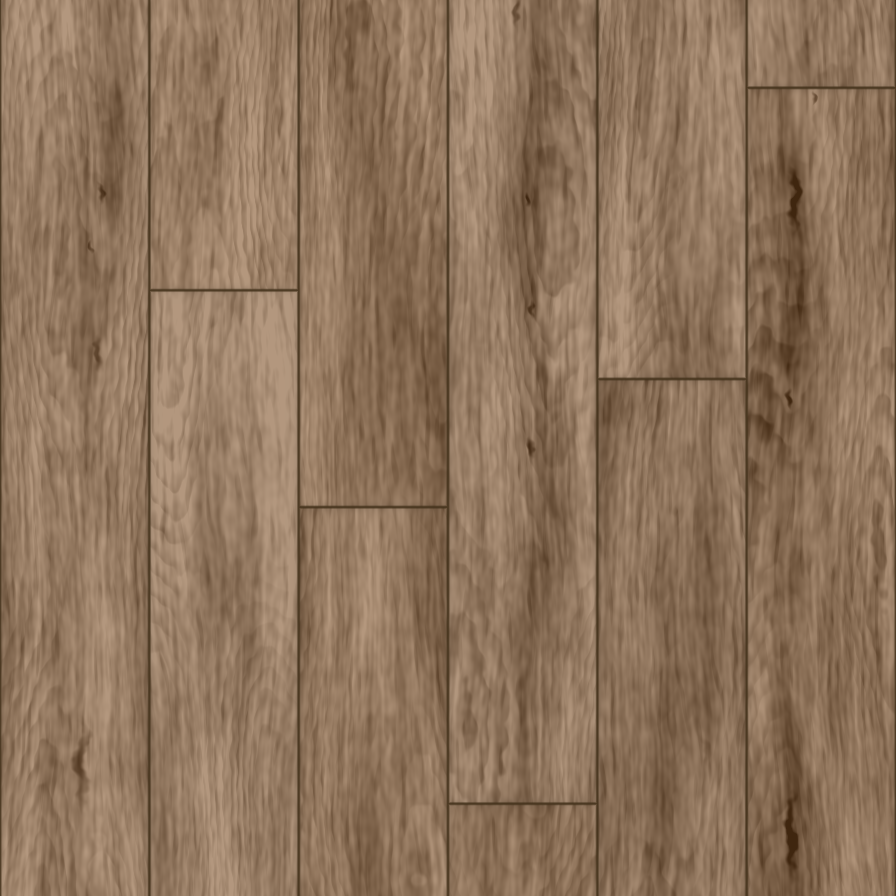
Give the GLSL for this texture, as a three.js fragment shader.

```glsl
// Brown wood plank floor: six columns of long staggered boards with dark grooves.
#define COLUMNS 6.0
#define GROOVE_HALF 0.0014
#define GROOVE_SOFT 0.0013
#define RINGS 10.0
#define RING_DEPTH 0.26
#define STREAK_DEPTH 0.24
#define FIBRE_DEPTH 0.30
#define MOTTLE_DEPTH 0.38
#define BASE_TONE 0.785
#define DARK_WOOD vec3(0.33, 0.23, 0.14)
#define LIGHT_WOOD vec3(0.67, 0.56, 0.46)
#define GROOVE_COLOR vec3(0.27, 0.20, 0.11)

varying vec2 vUv;

vec2 hash2(vec2 p) {
  p = vec2(dot(p, vec2(127.1, 311.7)), dot(p, vec2(269.5, 183.3)));
  return fract(sin(p) * 43758.5);
}

// Gradient noise, roughly -0.7 to 0.7
float corner(vec2 cell, vec2 f, vec2 o) {
  float a = 6.2832 * hash2(cell + o).x;
  return dot(vec2(cos(a), sin(a)), f - o);
}

float gnoise(vec2 p) {
  vec2 i = floor(p), f = p - i;
  vec2 w = f * f * f * (f * (f * 6.0 - 15.0) + 10.0);
  float low = mix(corner(i, f, vec2(0.0)), corner(i, f, vec2(1.0, 0.0)), w.x);
  float high = mix(corner(i, f, vec2(0.0, 1.0)), corner(i, f, vec2(1.0)), w.x);
  return mix(low, high, w.y);
}

// Joint height, tone above it, tone below it, heartwood strength
vec4 columnTraits(float c) {
  if (c < 0.5) return vec4(-1.0, 0.04, 0.04, 0.24);
  if (c < 1.5) return vec4(0.676, 0.07, 0.09, 0.06);
  if (c < 2.5) return vec4(0.434, -0.11, -0.07, 0.03);
  if (c < 3.5) return vec4(0.103, 0.02, 0.05, 0.26);
  if (c < 4.5) return vec4(0.577, 0.0, -0.09, 0.16);
  return vec4(0.902, 0.03, -0.08, 0.36);
}

// Growth rings: stretched contours that close into cathedral arches
float growthRings(vec2 p, vec2 seed) {
  float field = p.x * 3.5 + 1.3 * gnoise(p * vec2(8.0, 1.8) + seed);
  field += 0.06 * gnoise(p * vec2(34.0, 7.0) + seed);
  field += 0.035 * gnoise(p * vec2(80.0, 55.0) + seed);
  float phase = fract(field * RINGS);
  float ring = smoothstep(0.0, 0.6, phase) - smoothstep(0.82, 1.0, phase);
  float strength = 0.55 + 1.3 * gnoise(p * vec2(11.0, 2.5) + seed.yx);
  return (ring - 0.6) * clamp(strength, 0.08, 1.2);
}

// Narrow ragged splits scattered along the heartwood
float splits(vec2 local, float centre, vec2 seed) {
  float mark = 0.0;
  for (int i = 0; i < 4; i++) {
    vec2 h = hash2(seed + float(i) * 3.7);
    float size = hash2(h * 91.0).x;
    vec2 d = local - vec2(centre + (h.x - 0.5) * 0.4, h.y);
    d.x += 0.08 * gnoise(vec2(local.y * 30.0, h.x * 50.0));
    d.x += 0.03 * gnoise(vec2(local.y * 110.0, local.x * 14.0));
    d /= vec2(0.014 + 0.026 * size, 0.007 + 0.045 * size * size);
    mark = max(mark, 1.0 - smoothstep(0.3, 1.3, length(d)));
  }
  return mark;
}

void main() {
  // Board layout
  float column = floor(vUv.x * COLUMNS);
  float across = fract(vUv.x * COLUMNS);
  vec4 traits = columnTraits(column);
  float above = step(traits.x, vUv.y);
  vec2 seed = hash2(vec2(column + 1.0, above + 4.0)) * 60.0;
  float tone = BASE_TONE + mix(traits.z, traits.y, above);

  // Grain bends gently along each board
  vec2 p = vec2(across / COLUMNS, vUv.y);
  vec2 g = p;
  g.x += 0.026 * gnoise(p * vec2(7.0, 2.4) + seed);
  g.x += 0.003 * gnoise(p * vec2(24.0, 13.0) + seed);

  // Mottling, rings, streaks and fibres
  float mottle = gnoise(g * vec2(15.0, 2.6) + seed);
  float streak = gnoise(g * vec2(48.0, 3.2) + seed)
               + 0.6 * gnoise(g * vec2(95.0, 7.0) + seed.yx);
  float fibre = gnoise(g * vec2(190.0, 13.0) + seed)
              + 0.6 * gnoise(g * vec2(210.0, 60.0) + seed.yx);
  tone += MOTTLE_DEPTH * mottle + STREAK_DEPTH * streak;
  tone += RING_DEPTH * growthRings(p, seed) + FIBRE_DEPTH * fibre;

  // Sparse thin dark pores
  float pore = smoothstep(0.12, 0.38, gnoise(g * vec2(165.0, 20.0) + seed.yx));
  tone -= 0.15 * pore;

  // Darker wandering heartwood and its splits
  float centre = mix(0.6, 0.25, step(4.5, column));
  float wander = 0.3 * gnoise(vec2(column * 7.3 + 0.5, vUv.y * 2.7));
  float offset = (across - centre - wander) / 0.19;
  float heart = exp(-offset * offset);
  float patches = gnoise(g * vec2(26.0, 4.0) + seed)
                + 0.7 * gnoise(g * vec2(80.0, 16.0) + seed);
  heart *= clamp(0.75 + 1.3 * patches, 0.0, 1.5);
  tone -= traits.w * heart;
  float splitMark = splits(vec2(across, vUv.y), centre, seed);
  tone -= 0.65 * splitMark * smoothstep(0.1, 0.3, traits.w);

  // Wood colour with a slight hue shift per board
  vec3 color = mix(DARK_WOOD, LIGHT_WOOD, clamp(tone, -0.25, 1.1));
  color += vec3(0.008, 0.0, -0.008) * (hash2(seed).x - 0.5);

  // Grooves with a soft shaded bevel
  float side = min(across, 1.0 - across) / COLUMNS;
  float edge = min(side, abs(vUv.y - traits.x));
  color *= 1.0 - 0.12 * exp(-edge / 0.0035);
  float groove = 1.0 - smoothstep(GROOVE_HALF - GROOVE_SOFT, GROOVE_HALF + GROOVE_SOFT, edge);
  color = mix(color, GROOVE_COLOR, 0.9 * groove);
  gl_FragColor = vec4(color, 1.0);
}
```
